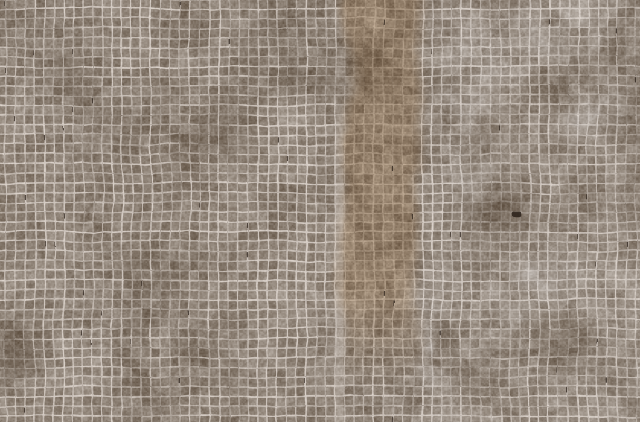
Give the GLSL for this texture, as a Shadertoy shader.

```glsl
// Weathered wall of small square stone mosaic tiles with pale, uneven grout.

const vec2 TILES = vec2(66.0, 43.5);
const vec2 GRID_SHIFT = vec2(0.4, 0.38);
const vec3 TILE_DARK = vec3(0.43, 0.375, 0.32);
const vec3 TILE_LIGHT = vec3(0.66, 0.62, 0.58);
const vec3 GROUT = vec3(0.82, 0.785, 0.755);
const vec3 SALT = vec3(0.80, 0.785, 0.775);
const vec3 RUST_TINT = vec3(1.0, 0.92, 0.81);
const vec3 HOLE = vec3(0.16, 0.12, 0.09);

float hash(vec2 p) {
    vec3 q = fract(vec3(p.xyx) * 0.1031);
    q += dot(q, q.yzx + 33.33);
    return fract((q.x + q.y) * q.z);
}

float noise(vec2 p) {
    vec2 i = floor(p), f = fract(p);
    f = f * f * (3.0 - 2.0 * f);
    return mix(mix(hash(i), hash(i + vec2(1, 0)), f.x),
               mix(hash(i + vec2(0, 1)), hash(i + vec2(1, 1)), f.x), f.y);
}

float fbm(vec2 p) {
    float sum = 0.0, amp = 0.5;
    for (int i = 0; i < 5; i++) {
        sum += amp * noise(p);
        p = p * 2.03 + 17.3;
        amp *= 0.5;
    }
    return sum;
}

float roundBox(vec2 p, vec2 halfSize, float r) {
    vec2 d = abs(p) - halfSize + r;
    return length(max(d, 0.0)) + min(max(d.x, d.y), 0.0) - r;
}

// Soft elliptical patch, 1 at its centre
float patchAt(vec2 uv, vec2 centre, vec2 radius) {
    vec2 d = (uv - centre) / radius;
    return exp(-dot(d, d));
}

// Soft vertical band between two positions
float band(float x, float left, float right, float soft) {
    return smoothstep(left - soft, left + soft, x)
         * (1.0 - smoothstep(right - soft, right + soft, x));
}

// Salt bloom gathered on the right side
float saltMask(vec2 uv, float cloud) {
    float s = patchAt(uv, vec2(0.67, 0.20), vec2(0.035, 0.14));
    s += 0.8 * patchAt(uv, vec2(0.94, 0.73), vec2(0.09, 0.05));
    s += 0.8 * patchAt(uv, vec2(0.83, 0.31), vec2(0.06, 0.12));
    s += 0.6 * patchAt(uv, vec2(0.72, 0.68), vec2(0.05, 0.16));
    s += 0.5 * patchAt(uv, vec2(0.83, 0.90), vec2(0.12, 0.10));
    s += 0.2 * smoothstep(0.64, 0.74, uv.x);
    return clamp(s * smoothstep(0.28, 0.68, cloud), 0.0, 1.0);
}

// Visibility of the grout line nearest to this cell position
float groutStrength(vec2 cell, float cloud) {
    vec2 line = floor(cell + 0.5);
    vec2 gap = abs(cell - line);
    bool upright = gap.x < gap.y;
    float whole = upright ? hash(vec2(line.x, 3.0)) : hash(vec2(7.0, line.y));
    vec2 segment = upright ? vec2(line.x, floor(cell.y)) : vec2(floor(cell.x), line.y + 90.0);
    return clamp(0.15 + 0.45 * whole * whole + 0.35 * hash(segment)
               + 1.3 * (cloud - 0.3), 0.12, 1.0);
}

void mainImage(out vec4 fragColor, in vec2 fragCoord) {
    vec2 uv = fragCoord / iResolution.xy;
    vec2 p = uv * vec2(1.0, 0.66);
    float cloud = fbm(p * 9.0 + 4.0);
    float mottling = fbm(p * 30.0);
    float grain = noise(p * 420.0) + noise(p * 210.0 + 9.0) - 1.0;

    // Hand-laid grid with slightly bent rows and columns
    vec2 cell = uv * TILES + GRID_SHIFT;
    cell += 0.35 * (vec2(noise(p * 14.0), noise(p * 14.0 + 50.0)) - 0.5);
    cell += 0.12 * (vec2(noise(cell * 0.9), noise(cell * 0.9 + 80.0)) - 0.5);
    vec2 id = floor(cell), local = fract(cell) - 0.5;

    // Broad stains
    float salt = saltMask(uv, cloud * 0.6 + mottling * 0.4);
    float rust = band(uv.x + 0.05 * (cloud - 0.5), 0.54, 0.655, 0.015)
               * smoothstep(0.05, 0.35, uv.y);
    float soot = patchAt(uv + 0.05 * (mottling - 0.5), vec2(0.785, 0.49), vec2(0.05, 0.065));
    float strip = band(uv.x, 0.524, 0.537, 0.002) * (1.0 - smoothstep(0.6, 0.95, uv.y));

    // Stone faces
    float tone = 0.47 + 0.42 * (hash(id + 11.0) - 0.5) + 0.75 * (cloud - 0.48)
               + 0.5 * (mottling - 0.48) + 0.38 * grain;
    tone += 0.10 * smoothstep(0.64, 0.74, uv.x) + 0.3 * strip - 0.45 * soot;
    vec3 stone = mix(TILE_DARK, TILE_LIGHT, clamp(tone, -0.3, 1.35));

    // Grout
    float aa = 0.6 * TILES.x / iResolution.x;
    vec2 halfSize = 0.425 + 0.05 * (vec2(hash(id), hash(id + 31.0)) - 0.5);
    float joint = smoothstep(-aa, aa, roundBox(local, halfSize, 0.10));
    float strength = groutStrength(cell, cloud);
    strength *= (1.0 - 0.45 * rust) * (1.0 - 0.6 * soot);
    strength = max(strength, 0.75 * salt);
    vec3 mortar = mix(stone * 0.94, GROUT + 0.06 * grain, strength);
    vec3 color = mix(stone, mortar, joint);

    // Rust tint, salt and the pale repaired column
    color *= mix(vec3(1.0), RUST_TINT, 0.75 * rust);
    color = mix(color, SALT + 0.07 * grain, salt * (0.3 + 0.3 * noise(p * 150.0)));
    color = mix(color, GROUT, 0.3 * strip * noise(p * 120.0));

    // Missing grout chips and one broken hole
    float chip = step(0.982, hash(id + 57.0));
    float chipShape = roundBox(local - vec2(0.47, 0.1), vec2(0.07, 0.26), 0.05);
    color = mix(color, HOLE, 0.75 * chip * (1.0 - smoothstep(-aa, aa, chipShape)));
    vec2 holeOffset = (uv - vec2(0.807, 0.492)) * TILES + 0.5 * (mottling - 0.5);
    float holeShape = roundBox(holeOffset, vec2(0.5, 0.28), 0.2);
    color = mix(color, HOLE, 0.85 * (1.0 - smoothstep(-aa, aa, holeShape)));

    fragColor = vec4(clamp(color, 0.0, 1.0), 1.0);
}
```
